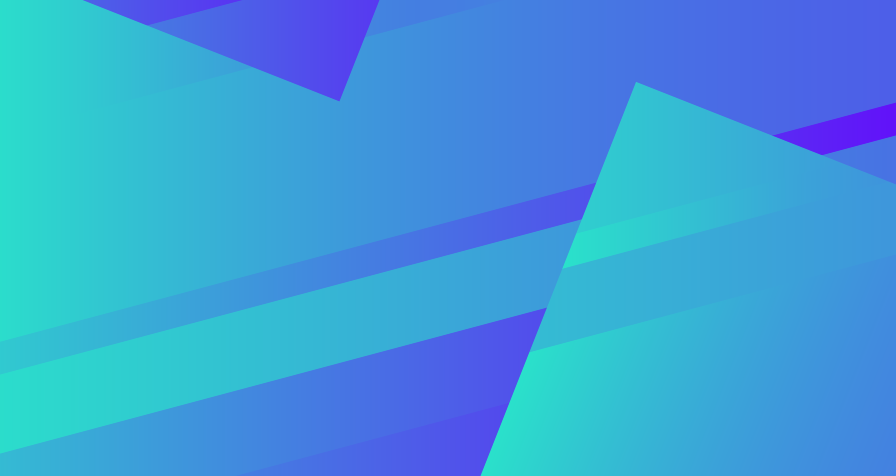
Write a Shadertoy shader that draws this background.

```glsl
// Overlapping tilted cards and diagonal ribbons in a teal-to-violet ramp.
// Each layer is a scalar tone gradient; half-plane masks stack the layers,
// and the final tone is mapped onto a single two-colour ramp.

const float ASPECT = 1.882;

// Antialiased half-plane: 1 where the signed distance is positive
float side(float d) {
    float halfPixel = 0.6 / iResolution.y;
    return smoothstep(-halfPixel, halfPixel, d);
}

// Wall of ribbons behind the cards
float backdropTone(float x, float s) {
    float tone = 0.04 + 0.95 * x - 0.36 * x * x;
    tone += 0.08 * smoothstep(0.05, 0.4, x) * (1.0 - smoothstep(0.45, 0.6, x)) * side(0.283 - s);
    tone = mix(tone, 0.13 + 0.86 * x, side(s - 0.718));
    tone = mix(tone, 0.04 + 0.50 * x, side(s - 0.787));
    tone = mix(tone, 0.20 + 0.85 * x, side(s - 0.953));
    return tone + 0.05 * side(s - 1.132);
}

// Dark card hanging from the top edge
float upperCardTone(float x, float s) {
    return mix(0.49 + 1.28 * x, 0.31 + 1.17 * x, side(s - 0.136));
}

// Bright card at the right; d is the distance from its left edge
float rightCardTone(float x, float s, float d) {
    float tone = 0.11 + 0.80 * (x - 0.65);
    tone = mix(tone, 0.03 + 1.10 * (x - 0.64), side(s - 0.814) * (1.0 - smoothstep(0.85, 0.95, x)));
    tone = mix(tone, 0.20 + 0.44 * (x - 0.61), side(s - 0.880));
    return mix(tone, 0.02 + 0.775 * d - 0.266 * d * d, side(s - 1.037));
}

void mainImage(out vec4 fragColor, in vec2 fragCoord) {
    vec2 p = fragCoord / iResolution.xy * vec2(ASPECT, 1.0);
    float x = p.x / ASPECT;
    float s = 1.0 - p.y + 0.267 * p.x; // position across the ribbons

    // Shared axes of both cards, measured from their visible corners
    vec2 along = vec2(0.930, -0.367);
    vec2 up = vec2(0.367, 0.930);
    vec2 upper = p - vec2(0.713, 0.787);
    vec2 right = p - vec2(1.336, 0.828);
    float rightEdge = dot(right, along);

    // Stack the layers from back to front
    float tone = backdropTone(x, s);
    tone = mix(tone, upperCardTone(x, s), side(-dot(upper, along)) * side(dot(upper, up)));
    tone = mix(tone, rightCardTone(x, s, rightEdge), side(rightEdge) * side(-dot(right, up)));

    vec3 teal = vec3(0.16, 0.90, 0.79);
    vec3 violet = vec3(0.385, 0.06, 0.98);
    fragColor = vec4(mix(teal, violet, clamp(tone, 0.0, 1.0)), 1.0);
}
```
